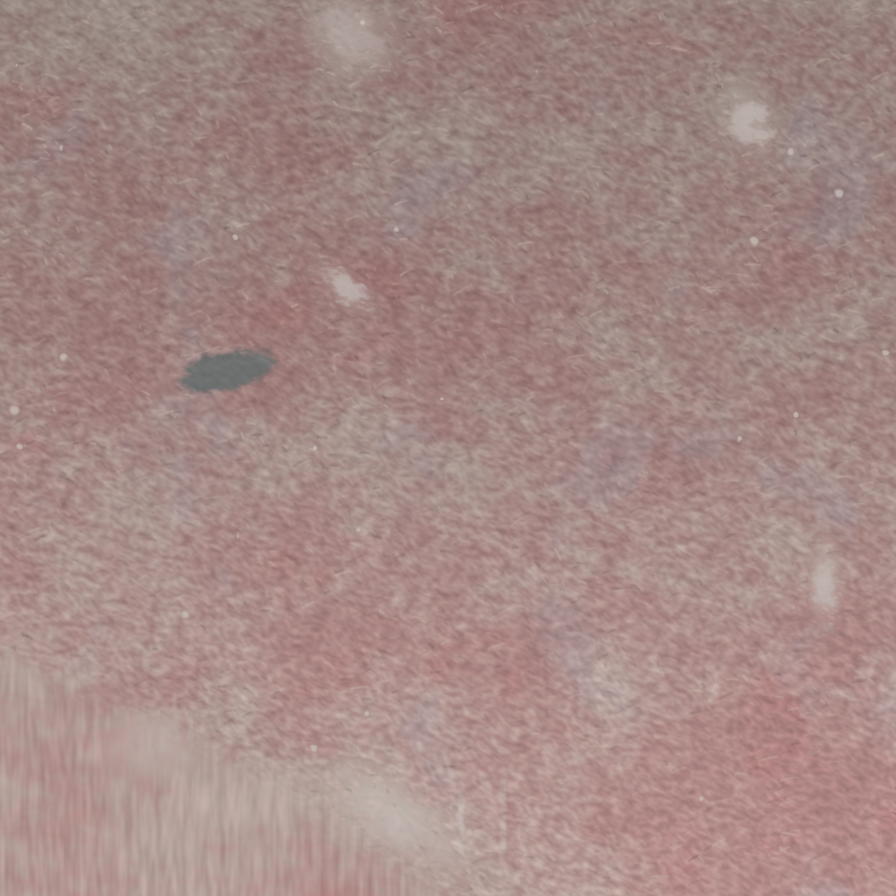
Reproduce this texture procedurally as a three.js fragment shader.

```glsl
// Worn, dusty red felt: gradient noise mottles red pile with beige dust,
// stretched noise and scattered short fibres give the matted grain, and a
// brushed corner, broken pale scuffs, specks and one grey stain lie on top.
varying vec2 vUv;

vec2 hash2(vec2 p) {
  vec3 q = fract(vec3(p.xyx) * vec3(0.1031, 0.1030, 0.0973));
  q += dot(q, q.yzx + 33.33);
  return fract((q.xx + q.yz) * q.zy);
}

float cornerDot(vec2 cell, vec2 corner, vec2 f) {
  float a = 6.2832 * hash2(cell + corner + 200.0).x;
  return dot(vec2(cos(a), sin(a)), f - corner);
}

// Gradient noise, roughly -0.7 to 0.7
float noise(vec2 p) {
  vec2 i = floor(p), f = fract(p);
  vec2 u = f * f * f * (f * (f * 6.0 - 15.0) + 10.0);
  return mix(mix(cornerDot(i, vec2(0, 0), f), cornerDot(i, vec2(1, 0), f), u.x),
             mix(cornerDot(i, vec2(0, 1), f), cornerDot(i, vec2(1, 1), f), u.x), u.y);
}

float fbm(vec2 p) {
  float sum = 0.0, amp = 1.0;
  for (int i = 0; i < 4; i++) {
    sum += amp * noise(p);
    p = mat2(1.6, 1.2, -1.2, 1.6) * p + 7.3;
    amp *= 0.55;
  }
  return sum;
}

vec2 rotate(vec2 p, float a) {
  return vec2(cos(a) * p.x + sin(a) * p.y, cos(a) * p.y - sin(a) * p.x);
}

// Short, nearly straight fibres, one per cell, mostly lying down to the right
float fibres(vec2 p, float width) {
  vec2 cell = floor(p);
  float cover = 0.0;
  for (int y = -1; y <= 1; y++) {
    for (int x = -1; x <= 1; x++) {
      vec2 id = cell + vec2(x, y);
      vec2 h = hash2(id + 31.0), k = hash2(id + 77.0);
      vec2 q = rotate(p - id - h, -0.4 + 1.9 * (k.x - 0.5));
      q.y += (k.y - 0.5) * 0.5 * q.x * q.x;
      float halfLength = 0.1 + 0.38 * h.y * k.x;
      float d = length(vec2(max(abs(q.x) - halfLength, 0.0), q.y));
      cover = max(cover, (1.0 - smoothstep(0.0, width, d)) * k.y * k.y);
    }
  }
  return cover;
}

// Small uneven specks in a few of the cells
float specks(vec2 p, float wobble) {
  vec2 id = floor(p), h = hash2(id + 11.0), k = hash2(id + 53.0);
  float radius = 0.06 + 0.09 * k.y * k.y;
  float d = length(p - id - 0.25 - 0.5 * h) + 0.05 * wobble;
  return (1.0 - smoothstep(radius * 0.3, radius, d)) * step(0.94, k.x);
}

// Soft ragged patch with the given centre, half size and tilt
float patchMask(vec2 p, vec2 centre, vec2 size, float tilt, float ragged) {
  float d = length(rotate(p - centre, tilt) / size) + ragged;
  return 1.0 - smoothstep(0.3, 1.2, d);
}

void main() {
  vec2 p = vUv;
  float mottle = fbm(p * vec2(4.0, 5.5) + 3.0);
  float cloud = fbm(p * vec2(11.0, 15.0) + 40.0);
  float rough = fbm(rotate(p, -0.3) * vec2(38.0, 62.0) + 9.0);

  // Matted grain, and upright grain in the brushed corner
  vec2 lay = rotate(p, -0.25) + 0.006 * vec2(cloud, noise(p * 22.0));
  float grain = noise(lay * vec2(62.0, 112.0)) + 0.9 * noise(rotate(lay, -0.3) * vec2(115.0, 190.0) + 5.0);
  float brushed = noise(p * vec2(115.0, 15.0)) + 0.7 * noise(p * vec2(190.0, 34.0) + 8.0);
  float edge = 0.265 - 0.3 * p.x - 0.5 * p.x * p.x - p.y + 0.02 * cloud;
  float corner = smoothstep(-0.04, 0.035, edge);
  float rim = exp(-pow((edge + 0.035) / 0.05, 2.0)) * smoothstep(0.05, 0.25, p.x);

  // Red pile under beige dust
  float dust = 0.42 + 0.5 * mottle + 0.36 * cloud + 0.3 * rough;
  dust += 0.22 * corner + 0.3 * rim + 0.3 * smoothstep(0.8, 1.05, p.y);
  dust -= 0.2 * smoothstep(0.5, 1.0, p.x) * smoothstep(0.4, 0.0, p.y);
  dust += 0.25 * mix(grain, brushed, corner);
  vec3 color = mix(vec3(0.65, 0.502, 0.495), vec3(0.635, 0.575, 0.55), smoothstep(-0.1, 1.1, dust));
  color = mix(color, vec3(0.64, 0.44, 0.44), 0.45 * smoothstep(0.3, 0.9, 0.7 * cloud - mottle));
  float lilac = smoothstep(0.2, 0.7, fbm(p * 7.0 + 71.0)) * (1.0 - corner);
  color = mix(color, vec3(0.63, 0.57, 0.58), 0.6 * lilac);

  // Light falls off towards the top; the grain shades the pile
  color *= mix(1.1, 0.925, smoothstep(0.0, 0.9, p.y));
  color *= 1.0 + mix(0.115 * grain + 0.06 * rough, 0.095 * brushed, corner);
  color *= 1.0 + 0.045 * cloud + 0.035 * mottle;

  // Pale fibres gathered in drifts, with darker ones between
  float loose = (1.0 - corner) * (0.45 + 0.55 * smoothstep(-0.3, 0.5, cloud + 0.4 * rough));
  float pale = max(fibres(p * 38.0, 0.1), 0.9 * fibres(p * 66.0 + 17.0, 0.17));
  color = mix(color, vec3(0.77, 0.7, 0.65), 0.55 * pale * loose);
  color *= 1.0 - 0.13 * fibres(p * 62.0 + 90.0, 0.17) * loose;

  // Chalky scuffs broken up by the grain, and two upright scratches
  float ragged = 0.6 * rough + 0.4 * grain + 0.15;
  float scuff = patchMask(p, vec2(0.835, 0.865), vec2(0.036, 0.042), 0.4, ragged);
  scuff = max(scuff, patchMask(p, vec2(0.385, 0.68), vec2(0.045, 0.02), -0.7, ragged));
  scuff = max(scuff, patchMask(p, vec2(0.92, 0.345), vec2(0.02, 0.05), 0.0, ragged));
  scuff = max(scuff, 0.8 * patchMask(p, vec2(0.44, 0.09), vec2(0.11, 0.045), -0.6, ragged + 0.1));
  scuff = max(scuff, 0.7 * patchMask(p, vec2(0.39, 0.96), vec2(0.06, 0.05), -0.5, ragged));
  scuff = max(scuff, 0.5 * patchMask(p, vec2(0.17, 0.17), vec2(0.05, 0.04), 0.3, 0.8 * brushed));
  float scratch = abs(abs(p.x - 0.538 + 0.002 * cloud) - 0.023);
  scratch = (1.0 - smoothstep(0.001, 0.006, scratch)) * (1.0 - smoothstep(0.03, 0.055, abs(p.y - 0.085)));
  scuff = max(scuff, scratch * (0.55 + 0.3 * grain));
  color = mix(color, vec3(0.77, 0.74, 0.72), 0.75 * scuff);
  color = mix(color, vec3(0.8, 0.77, 0.74), 0.7 * specks(p * 21.0, rough + grain) * (1.0 - corner));

  // Grey-green stain
  float stain = smoothstep(0.1, 0.6, patchMask(p, vec2(0.253, 0.586), vec2(0.06, 0.025), 0.2, 0.25 * rough));
  color = mix(color, vec3(0.41, 0.43, 0.43) * (1.0 + 0.06 * grain), 0.9 * stain);

  gl_FragColor = vec4(color, 1.0);
}
```
